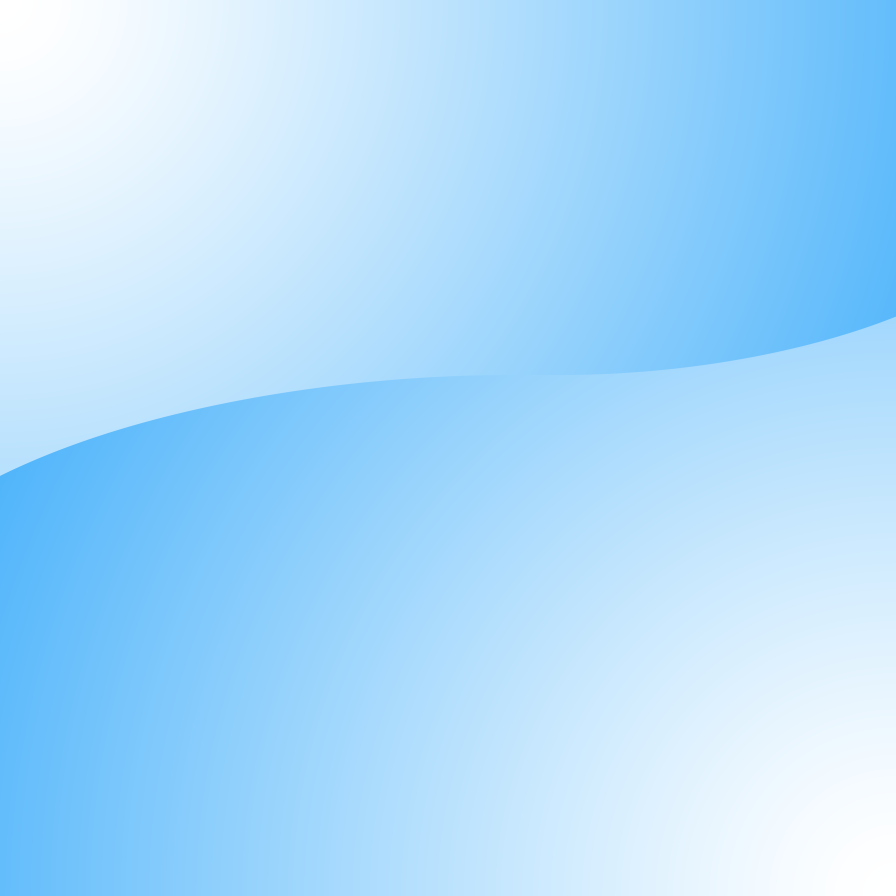
Give the GLSL for this background, as a Shadertoy shader.

```glsl
// Two soft radial gradients, white to sky blue, spreading from opposite corners
// (upper left and lower right). A shallow S-shaped wave, flat in its middle and
// bent towards both ends, separates the two sheets.

#define WAVE_LEVEL   0.5815  // height of the flat middle of the wave
#define LEFT_START   0.573   // left of this the wave falls
#define RIGHT_START  0.625   // right of this the wave rises
#define LEFT_BEND    vec2(0.30, 0.40)
#define RIGHT_BEND   vec2(0.43, 1.70)
#define FADE_RATE    0.72    // how fast white turns to blue
#define CORE_SIZE    0.18    // softness of the white corner
#define BLUE_TINT    vec3(1.0, 0.425, 0.026)  // light lost per channel

// Bend that starts flat and steepens: quadratic plus a sixth-power term.
float bend(float run, vec2 strength) {
    float square = max(run, 0.0) * max(run, 0.0);
    return strength.x * square + strength.y * square * square * square;
}

// Height of the dividing wave at x.
float waveHeight(float x) {
    return WAVE_LEVEL - bend(LEFT_START - x, LEFT_BEND)
                      + bend(x - RIGHT_START, RIGHT_BEND);
}

// White at the corner, deepening to blue with distance.
vec3 cornerGradient(vec2 position, vec2 corner) {
    float reach = distance(position, corner);
    float depth = FADE_RATE * reach * reach / (reach + CORE_SIZE);
    return clamp(1.0 - depth * BLUE_TINT, 0.0, 1.0);
}

void mainImage(out vec4 fragColor, in vec2 fragCoord) {
    vec2 uv = fragCoord / iResolution.xy;
    float pixel = 1.0 / iResolution.y;

    // The two sheets
    vec3 upperSheet = cornerGradient(uv, vec2(0.0, 1.0));
    vec3 lowerSheet = cornerGradient(uv, vec2(1.0, 0.0));

    // Smooth edge along the wave
    float edge = uv.y - waveHeight(uv.x);
    float upperMask = smoothstep(-0.7 * pixel, 0.7 * pixel, edge);

    fragColor = vec4(mix(lowerSheet, upperSheet, upperMask), 1.0);
}
```
